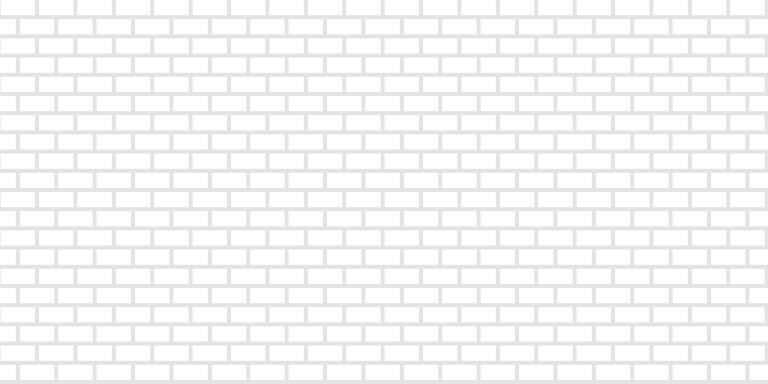
This pattern is drawn by a Shadertoy shader. Its source:

```glsl
// White running-bond brick wall with pale grey mortar, tiling on all sides.

const vec2 BRICKS = vec2(20.0, 20.0);          // bricks across, courses down (even)
const vec2 MORTAR_WIDTH = vec2(0.106, 0.208);  // share of one brick cell
const float JOINT_PHASE = 0.464;               // upright joint in even courses, in cells
const float BED_PHASE = 0.105;                 // level joint above the lower edge, in cells
const float COURSE_SHIFT = 0.5;                // sideways step of odd courses, in cells
const vec3 BRICK_COLOR = vec3(1.0);
const vec3 MORTAR_COLOR = vec3(0.895);

// Distance to the nearest whole number, on each axis
vec2 jointDistance(vec2 cell) {
    return abs(fract(cell + 0.5) - 0.5);
}

void mainImage(out vec4 fragColor, in vec2 fragCoord) {
    vec2 cell = fragCoord / iResolution.xy * BRICKS;
    vec2 pixelSize = BRICKS / iResolution.xy;

    // Stagger alternate courses
    cell.y -= BED_PHASE;
    float oddCourse = mod(floor(cell.y), 2.0);
    cell.x -= JOINT_PHASE + COURSE_SHIFT * oddCourse;

    // Smoothed coverage of upright and level joints
    vec2 inside = 0.5 * MORTAR_WIDTH - jointDistance(cell);
    vec2 coverage = clamp(inside / pixelSize + 0.5, 0.0, 1.0);
    float mortar = max(coverage.x, coverage.y);

    fragColor = vec4(mix(BRICK_COLOR, MORTAR_COLOR, mortar), 1.0);
}
```
